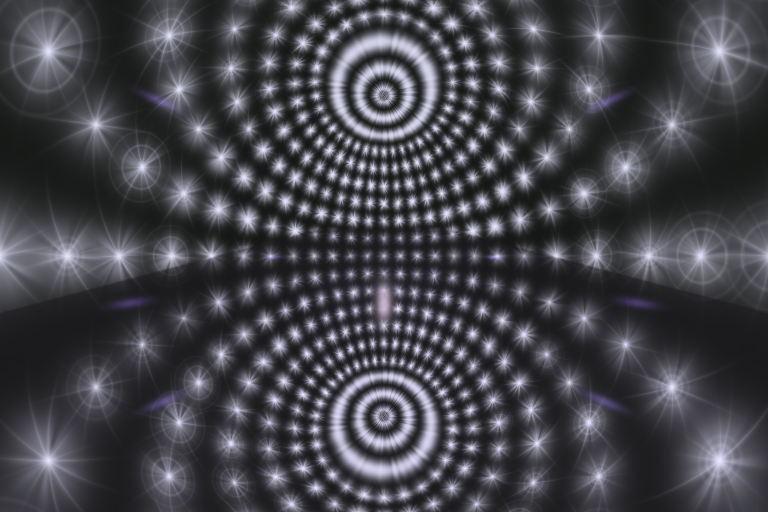
Reproduce this background procedurally as a Shadertoy shader.

```glsl
// A lattice of silver starbursts wrapped around two poles, above a dim tilted floor.
// Bipolar coordinates bend a square grid; each cell draws a star from hashed rays,
// a streaked glow and thin halos. Near the poles the rows merge into soft rings.

const float PI = 3.14159265;
const float POLE = 0.3135;          // height of each pole from the centre
const float COLUMNS = 32.0;         // stars around one ring
const float ROW_STEP = 0.1085;      // ring spacing
const float ROW_BEND = 0.41;        // spread of the outer rows
const float GLOW = 0.85;
const float RAY = 0.50;
const float EXPOSURE = 1.15;
const vec3 SILVER = vec3(0.82, 0.81, 0.92);
const vec3 DARK = vec3(0.080, 0.088, 0.080);
const vec3 FLOOR_TINT = vec3(0.098, 0.098, 0.106);
const vec3 VIOLET = vec3(0.17, 0.12, 0.30);
const vec3 COLUMN_TINT = vec3(0.78, 0.70, 0.79);

float hash(vec2 p) {
    vec3 q = fract(vec3(p.xyx) * 0.1031);
    q += dot(q, q.yzx + 33.33);
    return fract((q.x + q.y) * q.z);
}

// Smooth noise around a full turn, split into count steps
float streaks(float angle, float count, float seed) {
    float x = (angle / (2.0 * PI) + 0.5) * count;
    float i = floor(x);
    return mix(hash(vec2(mod(i, count), seed)), hash(vec2(mod(i + 1.0, count), seed)),
               smoothstep(0.0, 1.0, x - i));
}

// Brightness of one starburst; q is the offset in grid cells
float star(vec2 q, vec2 id, float outer) {
    float r = length(q);
    float size = mix(0.75, 1.2, hash(id + 7.0));
    float fan = streaks(atan(q.y, q.x + 1e-5), 26.0, id.x + 41.0 * id.y);
    fan = mix(1.0, 0.45 + 1.1 * fan, smoothstep(0.02, 0.2, r));
    float light = GLOW * mix(1.0, 0.42, outer) * fan * exp(-9.0 * r * r / size);
    light += 0.15 * outer * exp(-3.2 * r * r);
    light += 0.6 * exp(-mix(50.0, 170.0, outer) * r * r);

    // Crossed rays of varied length
    float turn = hash(id + 3.0) * PI;
    for (int i = 0; i < 6; i++) {
        float k = float(i);
        float a = turn + k * PI / 6.0 + 0.4 * hash(id + k * 11.0);
        float d = abs(dot(q, vec2(-sin(a), cos(a))));
        float reach = mix(7.0, 2.2, hash(id.yx + k * 5.0 + 1.0));
        light += RAY * exp(-d * mix(24.0, 60.0, outer) - r * reach);
    }

    // Thin circular halos, mostly on the large stars
    float ringed = step(0.4, hash(id + 19.0)) * mix(0.05, 0.13, outer);
    float radius = mix(0.12, 0.40, hash(id + 23.0));
    light += ringed * exp(-pow((r - radius) / 0.02, 2.0));
    light += 0.4 * ringed * exp(-pow((r - radius * 1.6) / 0.02, 2.0));
    float edge = mix(0.85, 1.5, outer);
    return light * smoothstep(edge, 0.25, r) * mix(0.7, 1.25, hash(id + 31.0));
}

// Sum of the nearby stars in the two-pole grid
float starLattice(vec2 p) {
    float angle = atan(2.0 * POLE * p.x, POLE * POLE - dot(p, p));
    float nearTop = length(p - vec2(0.0, POLE));
    float nearBottom = length(p + vec2(0.0, POLE));
    float t = (nearBottom - nearTop) / (nearBottom + nearTop);
    float bend = mix(cos(ROW_BEND * angle), 1.0, min(1.0, 2.2 * t * t));
    vec2 grid = vec2(angle * COLUMNS / (2.0 * PI), t * bend / ROW_STEP);
    vec2 cell = floor(grid + 0.5);
    float outer = smoothstep(0.22, 0.55, length(p)) * smoothstep(0.7, 0.35, abs(t));

    float light = 0.0;
    for (int j = -1; j <= 1; j++) {
        for (int i = -1; i <= 1; i++) {
            vec2 c = cell + vec2(i, j);
            // The innermost rows are spaced unevenly
            float far = abs(c.x);
            float shift = min(0.045 * far, 0.45);
            if (abs(c.y) < 0.5) shift -= 0.23 * max(far - 10.0, 0.0);
            shift *= abs(c.y) < 1.5 ? sign(c.x) : 0.0;
            vec2 q = grid - c - vec2(shift, 0.0);
            q.y /= bend;
            vec2 id = vec2(mod(c.x, COLUMNS), c.y + 40.0);
            light += star(q, id, outer);
        }
    }

    // Close to a pole the stars fuse into streaked rings
    float row = abs(grid.y) + 0.1;
    float offset = row - floor(row + 0.5);
    float fine = streaks(angle, 110.0, floor(row + 0.5));
    float ring = (0.6 + 1.1 * fine) * exp(-14.0 * offset * offset);
    ring += 0.7 * exp(-50.0 * offset * offset);
    float core = min(nearTop, nearBottom);
    ring *= 1.0 - 0.65 * exp(-pow((core - 0.008) / 0.005, 2.0));
    return mix(light, ring, smoothstep(0.64, 0.73, abs(t)));
}

// Slim violet streaks, mirrored left and right
float flares(vec2 p) {
    vec2 spots[4] = vec2[4](vec2(0.44, 0.303), vec2(0.496, -0.092),
                            vec2(0.433, -0.285), vec2(0.213, -0.002));
    float light = 0.0;
    for (int i = 0; i < 4; i++) {
        vec2 q = vec2(abs(p.x), p.y) - spots[i];
        q.y -= 1.5 * spots[i].y * q.x;
        q /= (i == 3 ? 0.4 : 1.0) * vec2(0.036, 0.009);
        light += exp(-dot(q, q));
    }
    return light;
}

void mainImage(out vec4 fragColor, in vec2 fragCoord) {
    vec2 p = (fragCoord - 0.5 * iResolution.xy) / iResolution.y;

    // Floor: flat in the middle, sloping down to both sides
    float horizon = min(0.051, 0.086 - 0.263 * abs(p.x));
    float below = smoothstep(0.003, -0.003, p.y - horizon);
    float depth = max(horizon - p.y, 0.0);
    float dim = mix(1.0, mix(0.40, 0.92, smoothstep(0.04, 0.25, depth)), below);

    // Background and stars
    vec3 color = mix(DARK, FLOOR_TINT, below);
    color += SILVER * (1.0 - exp(-EXPOSURE * starLattice(p) * dim));

    // Violet flares and the pale column
    color += VIOLET * flares(p);
    vec2 aura = (p - vec2(0.0, -0.07)) / vec2(0.12, 0.07);
    color += vec3(0.030, 0.020, 0.040) * exp(-dot(aura, aura));
    vec2 column = (p - vec2(0.0, -0.092)) / vec2(0.015, 0.036);
    color = mix(color, COLUMN_TINT, exp(-dot(column, column)));

    fragColor = vec4(clamp(color, 0.0, 1.0), 1.0);
}
```
